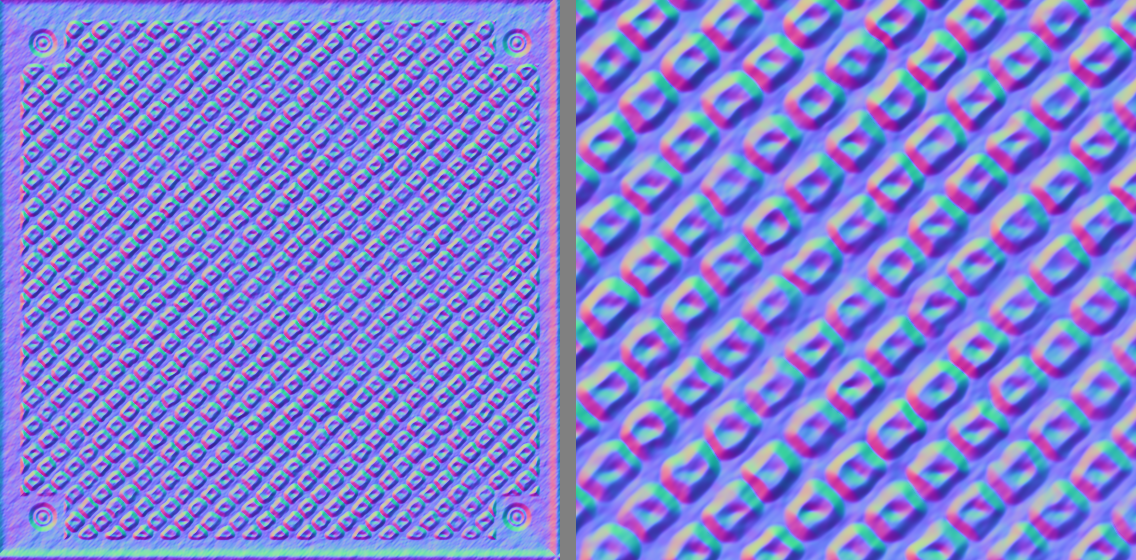
Left: the whole. Right: its middle third, enlarged.
Reproduce this texture map procedurally as a Shadertoy shader.

```glsl
// Tangent-space normal map of a worn metal tread plate: a staggered lattice of
// dimpled studs, a raised rim and four countersunk corner bolts. One height
// field is summed from distance functions and noise, then differentiated.

const float STUD_PERIOD = 0.0488;              // horizontal and vertical repeat
const vec2  STUD_ANCHOR = vec2(0.4505, 0.6302);
const vec2  STUD_HALF   = vec2(0.0118, 0.0088); // along and across the diagonal
const float STUD_ROUND  = 0.004;
const float STUD_HEIGHT = 0.0078;
const float STUD_JITTER = 0.0016;
const vec2  DIMPLE_SIZE = vec2(0.0052, 0.0034);
const float DIMPLE_DEPTH = 0.0046;
const float FIELD_HALF  = 0.461;               // half width of the studded area
const float CORNER_CUT  = 0.383;               // start of the plain corner pads
const float BOLT_OFFSET = 0.4232;
const float RIM_CENTER  = 0.006;
const float RIM_WIDTH   = 0.006;
const float RIM_HEIGHT  = 0.0085;
const float GRAIN_HEIGHT = 0.0052;
const vec2  GRAIN_SCALE = vec2(42.0, 75.0);
const vec2  BORDER_TILT = vec2(-0.22, 0.24);
const float BUMP        = 1.2;
const float EPS         = 0.0013;

float hash(vec2 p) {
    return fract(sin(dot(p, vec2(127.1, 311.7))) * 43758.5453);
}

float noise(vec2 p) {
    vec2 i = floor(p), f = fract(p);
    f = f * f * (3.0 - 2.0 * f);
    return mix(mix(hash(i), hash(i + vec2(1, 0)), f.x),
               mix(hash(i + vec2(0, 1)), hash(i + vec2(1, 1)), f.x), f.y);
}

float fbm(vec2 p) {
    float sum = 0.0, amp = 0.5;
    for (int i = 0; i < 3; i++) {
        sum += amp * noise(p);
        p = p * 2.03 + 17.3;
        amp *= 0.5;
    }
    return sum;
}

float bell(float x, float width) {
    x /= width;
    return exp(-0.5 * x * x);
}

float roundBox(vec2 p, vec2 halfSize, float radius) {
    vec2 d = abs(p) - halfSize + radius;
    return length(max(d, 0.0)) + min(max(d.x, d.y), 0.0) - radius;
}

// x runs along the rising diagonal, y across it
vec2 toDiagonal(vec2 p) { return vec2(p.x + p.y, p.y - p.x) * 0.70711; }
vec2 fromDiagonal(vec2 p) { return vec2(p.x - p.y, p.x + p.y) * 0.70711; }

// 1 inside the studded area, 0 on the border and corner pads
float fieldMask(vec2 p) {
    vec2 c = abs(p - 0.5);
    float d = max(max(c.x, c.y) - FIELD_HALF, min(c.x, c.y) - CORNER_CUT);
    return 1.0 - smoothstep(-0.004, 0.004, d);
}

float studs(vec2 p) {
    vec2 warp = vec2(noise(p * 95.0), noise(p * 95.0 + 40.0)) - 0.5;
    vec2 q = toDiagonal(p - STUD_ANCHOR + warp * 0.0032);
    float pitch = STUD_PERIOD * 0.70711;
    vec2 cell = round(q / pitch);
    vec2 jitter = vec2(hash(cell), hash(cell + 31.0)) - 0.5;
    q -= cell * pitch + jitter * STUD_JITTER;

    float wear = smoothstep(0.55, 0.85, noise(p * 14.0));
    float rise = mix(0.85, 1.1, hash(cell + 7.0)) * (1.0 - 0.25 * wear);
    float body = 1.0 - smoothstep(-0.003, 0.006, roundBox(q, STUD_HALF, STUD_ROUND));
    vec2 d = (fromDiagonal(q) + jitter.yx * 0.002) / DIMPLE_SIZE;
    float dimple = exp(-0.5 * dot(d, d)) * mix(0.55, 1.2, hash(cell + 13.0));
    return STUD_HEIGHT * rise * body - DIMPLE_DEPTH * dimple;
}

float bolts(vec2 p) {
    float r = length(abs(p - 0.5) - BOLT_OFFSET);
    float dish = smoothstep(0.014, 0.027, r) - 1.0;
    return 0.011 * dish + 0.0042 * bell(r - 0.0135, 0.0026) + 0.005 * bell(r, 0.0042);
}

// The rim straddles the tile seam, so its distance wraps around
float rim(vec2 p) {
    vec2 d = p + vec2(RIM_CENTER, -RIM_CENTER);
    d -= round(d);
    return RIM_HEIGHT * max(bell(d.x, RIM_WIDTH), bell(d.y, RIM_WIDTH));
}

float height(vec2 p) {
    float grain = fbm(toDiagonal(p) * GRAIN_SCALE + 90.0);
    return studs(p) * fieldMask(p) + bolts(p) + rim(p) + GRAIN_HEIGHT * grain;
}

void mainImage(out vec4 fragColor, in vec2 fragCoord) {
    vec2 p = fragCoord / iResolution.xy;
    vec2 e = vec2(EPS, 0.0);
    vec2 slope = vec2(height(p - e.xy) - height(p + e.xy),
                      height(p - e.yx) - height(p + e.yx)) * BUMP / (2.0 * EPS);

    // Side borders lean left, top and bottom borders lean up
    vec2 c = abs(p - 0.5);
    float side = smoothstep(-0.02, 0.02, c.x - c.y);
    slope += BORDER_TILT * vec2(side, 1.0 - side) * (1.0 - fieldMask(p));

    // Encode with a flipped red axis
    vec3 n = normalize(vec3(slope, 1.0));
    fragColor = vec4(0.5 - 0.5 * n.x, 0.5 + 0.5 * n.y, 0.48 + 0.5 * n.z * n.z, 1.0);
}
```
